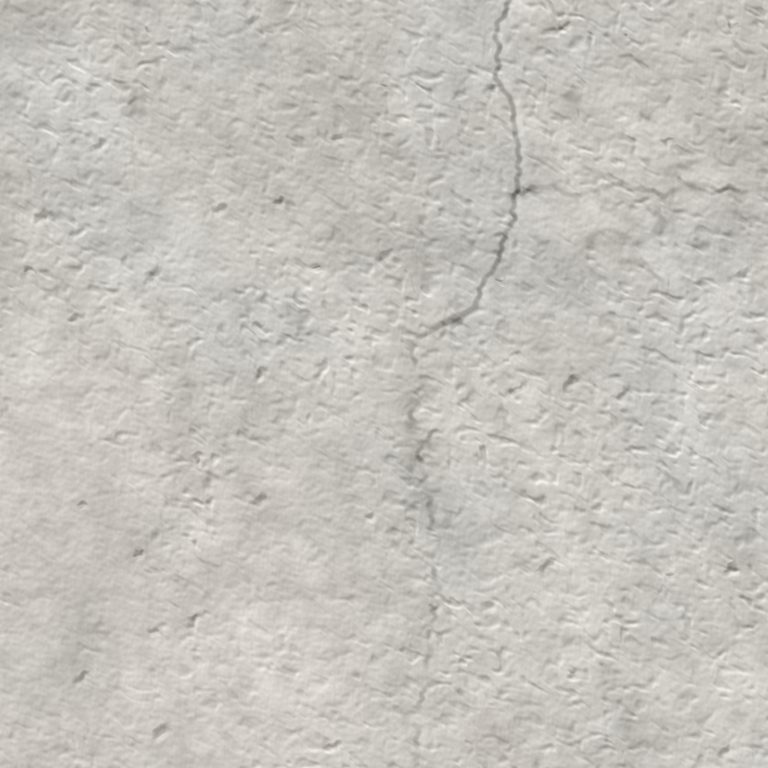
A three.js fragment shader for this texture:

```glsl
// Weathered pale concrete with mottled grain, chips, spalled patches and a wandering crack.
varying vec2 vUv;

const vec3 CONCRETE = vec3(0.767, 0.757, 0.733);
const vec3 WARM_STAIN = vec3(0.014, 0.0, -0.006);
const vec2 TO_LIGHT = vec2(-0.45, 0.89);

vec2 hash2(vec2 p) {
  vec3 q = fract(vec3(p.xyx) * vec3(0.1031, 0.1030, 0.0973));
  q += dot(q, q.yzx + 33.33);
  return fract((q.xx + q.yz) * q.zy);
}

float corner(vec2 cell, vec2 offset, vec2 f) {
  return dot(hash2(cell + offset) * 2.0 - 1.0, f - offset);
}

// Gradient noise, roughly -0.8 to 0.8
float noise(vec2 p) {
  vec2 i = floor(p);
  vec2 f = p - i;
  vec2 u = f * f * f * (f * (f * 6.0 - 15.0) + 10.0);
  float low = mix(corner(i, vec2(0, 0), f), corner(i, vec2(1, 0), f), u.x);
  float high = mix(corner(i, vec2(0, 1), f), corner(i, vec2(1, 1), f), u.x);
  return 1.3 * mix(low, high, u.y);
}

float fbm(vec2 p) {
  float sum = 0.0;
  float gain = 0.6;
  for (int i = 0; i < 4; i++) {
    sum += gain * noise(p);
    p = mat2(1.6, 1.2, -1.2, 1.6) * p + 17.3;
    gain *= 0.5;
  }
  return sum;
}

float bump(float x, float center, float width) {
  float t = (x - center) / width;
  return exp(-t * t);
}

float line(float d, float width) {
  return 1.0 - smoothstep(width * 0.15, width, abs(d));
}

// Depth of ragged chips, soft enough to blend with the skin
float chips(vec2 p) {
  vec2 q = p + 0.01 * vec2(noise(p * 30.0 + 130.0), noise(p * 30.0 + 251.0));
  q.y += 0.25 * q.x;
  float n = noise(q * vec2(42.0, 62.0) + 40.0) + 0.7 * noise(q * vec2(88.0, 112.0) + 300.0);
  return smoothstep(-0.1, 0.75, n);
}

// Sparse dark pits, one candidate per grid cell
float pits(vec2 p, float cells) {
  vec2 id = floor(p * cells);
  vec2 rnd = hash2(id + 71.0);
  vec2 d = fract(p * cells) - mix(vec2(0.25), vec2(0.75), hash2(id + 19.0));
  d += 0.1 * vec2(noise(p * 95.0), noise(p * 95.0 + 60.0));
  d.y -= (rnd.y - 0.35) * d.x;
  float size = mix(0.05, 0.12, rnd.y);
  return step(rnd.x, 0.25) * (1.0 - smoothstep(size * 0.3, size * 1.3, length(d * vec2(0.75, 1.3))));
}

float height(vec2 p, float rough) {
  return 0.3 * noise(p * vec2(105.0, 130.0)) + 0.14 * noise(p * 210.0 + 90.0) - rough * chips(p);
}

// Signed distance to the nearest ragged spall at the upper right
float spalls(vec2 p) {
  float ragged = 0.55 * noise(p * 17.0 + 2.0) + 0.4 * noise(p * 48.0);
  float d = (length((p - vec2(0.728, 0.718)) / vec2(0.058, 0.037)) + 0.6 * ragged - 1.0) * 0.037;
  for (int i = 0; i < 5; i++) {
    vec2 rnd = hash2(vec2(float(i) * 7.0 + 3.0, 11.0));
    vec2 center = vec2(0.77 + 0.2 * fract(float(i) * 0.62 + 0.6), 0.66 + 0.055 * float(i));
    vec2 radius = vec2(0.032 + 0.02 * rnd.x, 0.014 + 0.012 * rnd.y);
    d = min(d, (length((p - center) / radius) + 1.3 * ragged - 1.0) * radius.y);
  }
  return d;
}

// Horizontal position of the main crack at height y
float crackX(float y) {
  float x = 0.54 + 0.082 * smoothstep(0.55, 0.61, y) + 0.052 * smoothstep(0.59, 0.75, y);
  x += 0.03 * bump(y, 0.25, 0.13) - 0.027 * smoothstep(0.8, 0.94, y) + 0.016 * smoothstep(0.97, 1.0, y);
  return x + 0.012 * noise(vec2(y * 25.0, 4.0)) + 0.008 * noise(vec2(y * 75.0, 9.0));
}

void main() {
  vec2 p = vUv;
  float worn = bump(p.x, 0.1, 0.35) * bump(p.y, 0.15, 0.4);
  float spall = spalls(p);
  float inside = 1.0 - smoothstep(-0.006, 0.003, spall);
  float rough = clamp(0.8 + 1.3 * fbm(p * 6.0 + 8.0) + 0.25 * p.x - 0.35 * worn, 0.25, 1.3);
  rough *= 1.0 - 0.6 * inside;

  // Relief lit from above, over broad stains and blotches of several sizes
  vec2 reach = TO_LIGHT * 0.0024;
  float tone = 0.135 * (height(p - reach, rough) - height(p + reach, rough));
  tone -= 0.045 * rough * (chips(p) - 0.4) + 0.17 * pits(p, 13.0) - 0.07 * pits(p + reach * 3.0, 13.0);
  tone += 0.085 * fbm(p * 3.5 + 50.0) + 0.1 * fbm(p * 14.0 + 12.0) + 0.075 * fbm(p * vec2(36.0, 46.0) + 33.0);
  tone += 0.015 * worn - 0.018 * bump(p.y, 0.95, 0.25);
  float rim = smoothstep(-0.1, 0.35, noise(p * 30.0 + 5.0)) * line(spall - 0.003, 0.006);
  tone += 0.04 * inside - 0.09 * rim;

  // Crack: sharp above, broken and smudged below
  float slope = (crackX(p.y + 0.004) - crackX(p.y - 0.004)) / 0.008;
  float d = (p.x - crackX(p.y)) / sqrt(1.0 + slope * slope);
  float gaps = smoothstep(-0.2, 0.3, noise(vec2(p.y * 38.0, 2.0)));
  float strength = mix(0.65 * gaps, 0.6 + 0.4 * gaps, smoothstep(0.55, 0.59, p.y));
  float lip = bump(p.y, 0.588, 0.013);
  tone -= (0.2 + 0.12 * lip) * strength * line(d, 0.0055 + 0.003 * lip);
  tone += 0.05 * strength * line(d - 0.008, 0.007);
  float smudge = bump(d, 0.0, 0.02) * bump(p.y, 0.43, 0.13);
  tone -= smudge * (0.03 + 0.28 * max(0.0, noise(p * vec2(38.0, 55.0) + 7.0)));

  // Faint side branch running right
  float branchY = 0.754 + 0.016 * noise(vec2(p.x * 18.0, 6.0)) + 0.007 * noise(vec2(p.x * 70.0, 3.0));
  float branch = smoothstep(0.665, 0.68, p.x) * smoothstep(-0.3, 0.3, noise(vec2(p.x * 24.0, 15.0)));
  tone -= 0.16 * branch * line(p.y - branchY, 0.006);

  gl_FragColor = vec4(CONCRETE + tone + WARM_STAIN * (0.6 * worn + fbm(p * 4.0 + 90.0)), 1.0);
}
```
